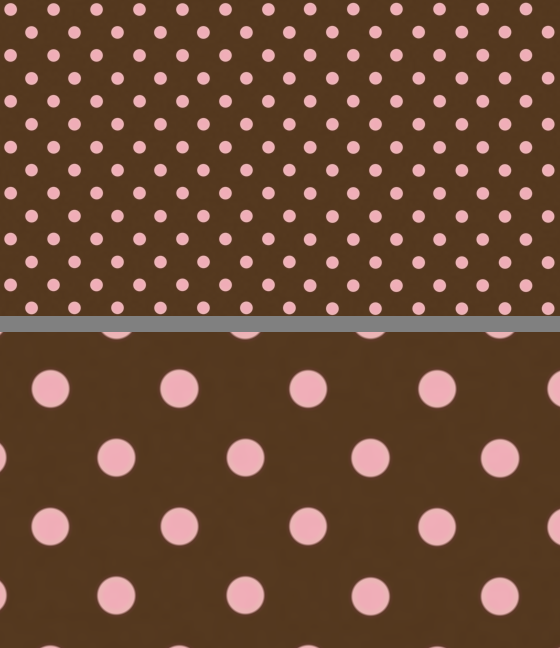
Top, the full canvas; bottom, a detail of the centre.
This pattern is drawn by a WebGL 1 fragment shader. Its source:

```glsl
precision highp float;
// Staggered pink polka dots on chocolate brown, in two slightly misregistered panels.

#define DOT_RADIUS 0.0199
#define EDGE_SOFT 0.0032
#define HALO_WIDTH 0.0034
#define SEAM_X 0.949
#define WOBBLE 0.0005
#define GRAIN 0.008
#define BROWN vec3(0.33, 0.22, 0.12)
#define HALO_BROWN vec3(0.36, 0.22, 0.15)
#define PINK vec3(0.94, 0.68, 0.72)
#define RIM_PINK vec3(0.92, 0.71, 0.71)

uniform vec2 u_resolution;

float hash(vec2 p) {
    vec3 q = fract(vec3(p.xyx) * 0.1031);
    q += dot(q, q.yzx + 33.33);
    return fract((q.x + q.y) * q.z);
}

float valueNoise(vec2 p) {
    vec2 cell = floor(p);
    vec2 f = fract(p);
    f = f * f * (3.0 - 2.0 * f);
    float low = mix(hash(cell), hash(cell + vec2(1.0, 0.0)), f.x);
    float high = mix(hash(cell + vec2(0.0, 1.0)), hash(cell + vec2(1.0)), f.x);
    return mix(low, high, f.y);
}

// Signed distance to the nearest dot of one rectangular lattice.
float latticeDistance(vec2 p, vec2 origin, vec2 pitch, float seed) {
    vec2 cell = floor((p - origin) / pitch + 0.5);
    vec2 id = cell + 20.0 + seed;
    vec2 jitter = vec2(hash(id), hash(id + 51.7)) - 0.5;
    float radius = DOT_RADIUS + WOBBLE * (hash(id + 93.1) - 0.5);
    return length(p - origin - cell * pitch - jitter * WOBBLE) - radius;
}

void main() {
    // Units of canvas height, measured from the upper left.
    vec2 p = vec2(gl_FragCoord.x, u_resolution.y - gl_FragCoord.y) / u_resolution.y;
    float pixel = 1.0 / u_resolution.y;

    // Each panel has its own spacing and stagger.
    float panel = step(SEAM_X, p.x);
    vec2 origin = mix(vec2(0.0336, 0.0301), vec2(0.9815, 0.0289), panel);
    vec2 pitch = mix(vec2(0.1360, 0.14525), vec2(0.13657, 0.1458), panel);
    vec2 stagger = mix(vec2(0.0663, 0.0727), vec2(0.0704, 0.0729), panel);

    float d = 1.0;
    for (int i = 0; i < 2; i++) {
        float row = float(i);
        d = min(d, latticeDistance(p, origin + stagger * row, pitch, row * 37.0));
    }

    // Ground with a faint reddish halo around each dot.
    float soft = 0.5 * max(EDGE_SOFT, 1.5 * pixel);
    float halo = 1.0 - smoothstep(HALO_WIDTH - soft, HALO_WIDTH + soft, d);
    vec3 color = mix(BROWN, HALO_BROWN, halo);

    // Dot, paler toward its rim.
    float rim = smoothstep(-0.4, -0.15, d / DOT_RADIUS);
    vec3 dotColor = mix(PINK, RIM_PINK, rim);
    color = mix(color, dotColor, 1.0 - smoothstep(-soft, soft, d));

    // Light mottling.
    color += GRAIN * (valueNoise(p * 90.0) - 0.5);
    gl_FragColor = vec4(color, 1.0);
}
```
